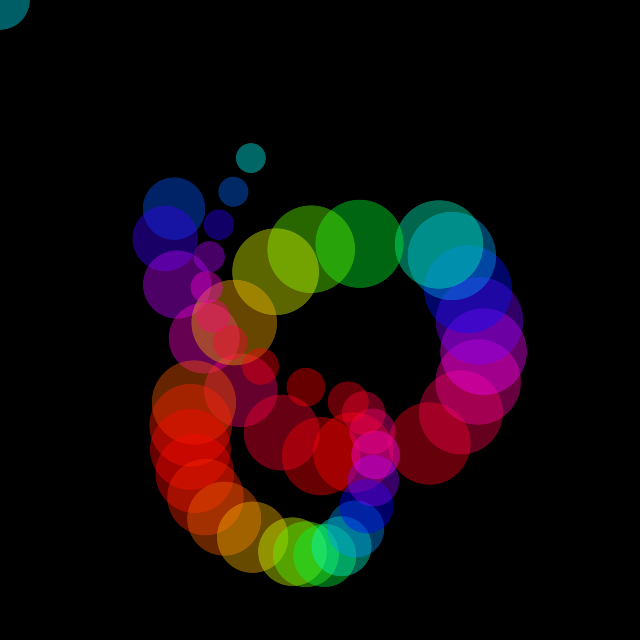
A Shadertoy shader for this background:

```glsl
// A winding trail of translucent rainbow discs that swell and shrink on black.

const int   DISC_COUNT  = 48;
const float OPACITY     = 0.4;
const float HUE_RATE    = 0.2;     // radians of hue swing per disc
const float SIZE_RATE   = 0.1;     // radians of size swing per disc
const float MEAN_RADIUS = 0.0462;
const float SIZE_SWING  = 0.0229;
const vec2  REST_CORNER = vec2(0.0, 1.0);
const vec3  BACKGROUND  = vec3(0.0);

// Fully saturated colour wheel, hue in 0..1
vec3 hueColor(float hue) {
    return clamp(abs(mod(hue * 6.0 + vec3(0.0, 4.0, 2.0), 6.0) - 3.0) - 1.0, 0.0, 1.0);
}

vec2 bezier(vec2 a, vec2 b, vec2 c, vec2 d, float t) {
    float s = 1.0 - t;
    return s * s * s * a + 3.0 * s * t * (s * b + t * c) + t * t * t * d;
}

// Centre of a disc: six curved strokes, then a rest in the corner
vec2 trail(float k) {
    // Small hook, upper left to middle
    if (k < 9.0) return bezier(vec2(0.392, 0.753), vec2(0.316, 0.612),
                               vec2(0.255, 0.475), vec2(0.478, 0.395), k / 8.0);
    // Lower loop, right side then left side
    if (k < 19.0) return bezier(vec2(0.544, 0.372), vec2(0.633, 0.342),
                                vec2(0.570, 0.099), vec2(0.478, 0.134), (k - 9.0) / 9.0);
    if (k < 27.0) return bezier(vec2(0.457, 0.138), vec2(0.289, 0.182),
                                vec2(0.288, 0.292), vec2(0.303, 0.371), (k - 19.0) / 7.0);
    // Upper loop, crest then right side
    if (k < 32.0) return bezier(vec2(0.366, 0.496), vec2(0.471, 0.639),
                                vec2(0.475, 0.618), vec2(0.686, 0.618), (k - 27.0) / 4.0);
    if (k < 39.0) return bezier(vec2(0.706, 0.600), vec2(0.762, 0.493),
                                vec2(0.794, 0.406), vec2(0.671, 0.307), (k - 32.0) / 6.0);
    // Return sweep to the upper left
    if (k < 47.0) return bezier(vec2(0.552, 0.293), vec2(0.454, 0.219),
                                vec2(0.195, 0.605), vec2(0.272, 0.674), (k - 39.0) / 7.0);
    return REST_CORNER;
}

void mainImage(out vec4 fragColor, in vec2 fragCoord) {
    vec2 uv = fragCoord / iResolution.y;
    float halfPixel = 0.5 / iResolution.y;
    vec3 color = BACKGROUND;

    // Blend from the tail forward, so earlier discs lie on top
    for (int i = DISC_COUNT - 1; i >= 0; i--) {
        float k = float(i);
        float radius = MEAN_RADIUS - SIZE_SWING * cos(SIZE_RATE * k);
        float edge = length(uv - trail(k)) - radius;
        float coverage = 1.0 - smoothstep(-halfPixel, halfPixel, edge);
        vec3 tint = hueColor(0.5 + 0.5 * sin(HUE_RATE * k));
        color = mix(color, tint, OPACITY * coverage);
    }

    fragColor = vec4(color, 1.0);
}
```
